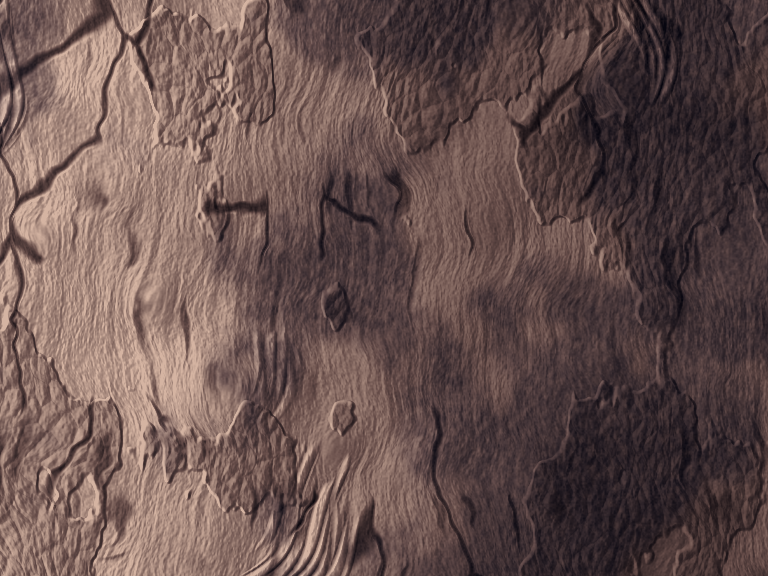
A Shadertoy shader for this texture:

```glsl
// Weathered tree trunk: vertical wood fibres bent around knots, with crumbling
// dark bark, cracks and torn strands. One height field is built from stretched
// noise and cellular edges, then lit by its slope from the upper left.

float hash(vec2 c) {
    vec3 a = fract(c.xyx * 0.1031);
    a += dot(a, a.yzx + 33.33);
    return fract((a.x + a.y) * a.z);
}

float noise(vec2 p) {
    vec2 i = floor(p), f = fract(p);
    f = f * f * (3.0 - 2.0 * f);
    return mix(mix(hash(i), hash(i + vec2(1, 0)), f.x),
               mix(hash(i + vec2(0, 1)), hash(i + vec2(1, 1)), f.x), f.y);
}

float layers(vec2 p, int count) {
    float sum = 0.0, weight = 0.5, total = 0.0;
    for (int i = 0; i < count; i++) {
        sum += weight * noise(p);
        total += weight;
        weight *= 0.5;
        p = p * 2.03 + 17.3;
    }
    return sum / total;
}

// Gap between the two nearest cell points: zero on cell borders
float cellEdge(vec2 p) {
    vec2 cell = floor(p);
    float near1 = 9.0, near2 = 9.0;
    for (int y = -1; y <= 1; y++)
    for (int x = -1; x <= 1; x++) {
        vec2 c = cell + vec2(x, y);
        float d = length(c + vec2(hash(c), hash(c + 71.7)) - p);
        near2 = min(near2, max(near1, d));
        near1 = min(near1, d);
    }
    return near2 - near1;
}

// Fibre coordinates in xy, knot bulge in z
vec3 bendFibres(vec2 p) {
    vec2 q = p;
    q.x += 0.010 * sin(p.y * 9.0 + 3.0 * sin(p.x * 4.0));
    q.x += 0.003 * sin(p.y * 31.0 + p.x * 13.0);
    q.x += 0.09 * (layers(p * vec2(4.0, 5.0), 3) - 0.5);
    float bulge = 0.0;
    for (int i = 0; i < 6; i++) {
        float k = float(i);
        vec2 d = p - vec2(1.33 * fract(k * 0.618 + 0.2), fract(k * 0.37 + 0.48));
        float radius = 0.04 + 0.025 * hash(vec2(k, 5.0));
        float swell = exp(-dot(d, d) / (radius * radius));
        q -= d * 0.6 * swell;
        bulge += swell;
    }
    return vec3(q, bulge);
}

// Torn strands leaning by an angle: coverage in x, covered ridge height in y
vec2 strands(vec2 p, vec2 centre, float lean, vec2 size) {
    vec2 d = p - centre;
    d = vec2(d.x * cos(lean) - d.y * sin(lean), d.x * sin(lean) + d.y * cos(lean));
    d.x += 1.6 * d.y * d.y + 0.012 * sin(d.y * 24.0);
    float ragged = 0.8 * (noise(d * vec2(70.0, 9.0)) - 0.5);
    float cover = 1.0 - smoothstep(0.65, 0.95, length(d / size) + ragged);
    return cover * vec2(1.0, smoothstep(0.0, 0.6, cellEdge(d * vec2(52.0, 5.0) + centre * 40.0)));
}

// Height, bark cover, cavity depth, strand tone
vec4 surface(vec2 p) {
    vec3 bent = bendFibres(p);
    vec2 q = bent.xy;
    float rightSide = smoothstep(0.55, 1.0, p.x);

    float lumps = 0.075 * layers(p * vec2(5.0, 6.0) + 3.0, 2) + 0.018 * bent.z;
    float fibres = 0.007 * layers(q * vec2(75.0, 7.0), 3);
    float grain = 0.0035 * layers(q * vec2(210.0, 110.0), 2);

    float barkField = layers(p * vec2(7.0, 4.5) + 11.0, 5) + 0.13 * rightSide;
    float bark = smoothstep(0.62, 0.65, barkField);
    float crumbs = min(cellEdge(q * vec2(42.0, 24.0)), 0.5);
    float plates = 0.009 + 0.010 * crumbs + 0.010 * layers(p * vec2(90.0, 60.0), 2);

    vec2 jagged = q + 0.012 * (vec2(noise(p * 45.0), noise(p * 45.0 + 50.0)) - 0.5);
    float crackZone = smoothstep(0.53, 0.60, layers(p * 5.0 + 23.0, 2));
    float crack = crackZone * (1.0 - smoothstep(0.01, 0.07, cellEdge(jagged * vec2(9.0, 3.2))));
    float fissureZone = smoothstep(0.45, 0.65, layers(p * 6.0 + 41.0, 2));
    float fissure = fissureZone * smoothstep(0.74, 0.92, noise(jagged * vec2(58.0, 9.0)));
    float cavity = max(crack, 0.7 * fissure);

    vec2 torn = strands(p, vec2(0.55, 0.07), 0.5, vec2(0.075, 0.16))
              + strands(p, vec2(1.13, 0.95), -0.2, vec2(0.055, 0.11))
              + strands(p, vec2(0.02, 0.87), 0.05, vec2(0.030, 0.18))
              + 0.6 * strands(p, vec2(0.48, 0.36), 0.3, vec2(0.070, 0.08));

    float height = lumps + fibres + grain + bark * plates - 0.009 * cavity + 0.013 * torn.y;
    return vec4(height, bark, cavity, torn.y - 0.45 * torn.x);
}

// Wood colour for a tone from shadow to highlight
vec3 woodColour(float tone) {
    const vec3 shadow = vec3(0.10, 0.07, 0.085);
    const vec3 brown = vec3(0.40, 0.30, 0.285);
    const vec3 tan_ = vec3(0.71, 0.59, 0.535);
    vec3 low = mix(shadow, brown, clamp((tone - 0.10) / 0.30, -0.2, 1.0));
    return mix(low, tan_, clamp((tone - 0.40) / 0.31, 0.0, 1.4));
}

void mainImage(out vec4 fragColor, in vec2 fragCoord) {
    vec2 p = fragCoord / iResolution.y;
    const float step_ = 0.0022;
    vec4 here = surface(p);
    vec2 slope = vec2(surface(p + vec2(step_, 0.0)).x, surface(p + vec2(0.0, step_)).x) - here.x;
    float light = dot(slope / step_, vec2(0.9, -0.4));
    light /= 1.0 + 0.7 * abs(light);

    // Broad tone: pale left, dark right, blotchy stains
    float tone = mix(0.72, 0.39, smoothstep(0.0, 1.05, p.x));
    tone += 0.22 * (layers(p * vec2(4.0, 5.0) + 60.0, 4) - 0.5);
    float stainField = layers(p * vec2(5.0, 4.0) + 30.0, 5) + 0.14 * (p.x - 0.75);
    float speckle = 0.6 + 0.8 * (layers(p * vec2(130.0, 80.0), 2) - 0.25);
    float stain = smoothstep(0.50, 0.66, stainField) * clamp(speckle, 0.0, 1.0);

    tone *= 1.0 - 0.42 * stain;
    tone *= 1.0 - 0.20 * here.y;
    tone *= 1.0 + 0.55 * light;
    tone *= 1.0 - 0.60 * here.z;
    tone += 0.38 * here.w * (0.5 + tone);
    tone += 0.05 * (noise(p * 330.0) - 0.5);

    vec3 colour = woodColour(tone);
    colour += stain * vec3(-0.012, 0.0, 0.016);
    fragColor = vec4(clamp(colour, 0.0, 1.0), 1.0);
}
```
